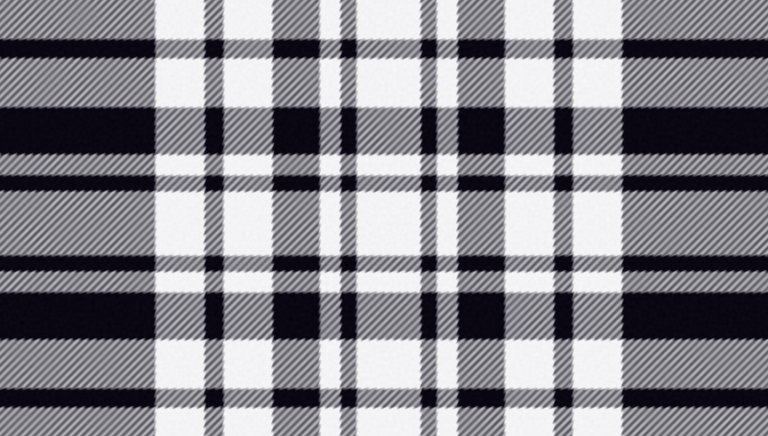
Reproduce this pattern procedurally as a WebGL 1 fragment shader.

```glsl
precision highp float;

uniform vec2 u_resolution;

#define SETT_CENTER vec2(0.8917, 0.4874)
#define SETT_HALF 0.9
#define TWILL_PERIOD 0.0184
#define TWILL_CONTRAST 0.17
#define TWILL_FADE 0.10
#define DARK_SHARE 0.46
#define EDGE_SOFTNESS 0.0042
#define EDGE_TEETH 0.0018
#define MOTTLE 0.022
#define LIGHT_YARN vec3(0.955, 0.955, 0.965)
#define DARK_YARN vec3(0.035, 0.025, 0.07)

const float TAU = 6.2831853;

vec2 hashGradient(vec2 cell) {
  vec2 h = vec2(dot(cell, vec2(127.1, 311.7)), dot(cell, vec2(269.5, 183.3)));
  return fract(sin(h) * 43758.55) * 2.0 - 1.0;
}

float gradientNoise(vec2 p) {
  vec2 i = floor(p);
  vec2 f = fract(p);
  vec2 u = f * f * f * (f * (f * 6.0 - 15.0) + 10.0);
  vec2 e = vec2(1.0, 0.0);
  float a = dot(hashGradient(i), f);
  float b = dot(hashGradient(i + e), f - e);
  float c = dot(hashGradient(i + e.yx), f - e.yx);
  float d = dot(hashGradient(i + e.xx), f - e.xx);
  return mix(mix(a, b, u.x), mix(c, d, u.x), u.y);
}

float band(float d, float inner, float outer, float soft) {
  return smoothstep(inner - soft, inner + soft, d)
       - smoothstep(outer - soft, outer + soft, d);
}

// Dark yarn coverage along one axis, mirrored about the sett center
float darkStripes(float offset, float teeth, float soft) {
  float d = abs(mod(offset + SETT_HALF, 2.0 * SETT_HALF) - SETT_HALF + teeth);
  return band(d, 0.0739, 0.1101, soft)
       + band(d, 0.1583, 0.2661, soft)
       + band(d, 0.3791, 0.4220, soft)
       + smoothstep(0.5356 - soft, 0.5356 + soft, d);
}

void main() {
  vec2 p = gl_FragCoord.xy / u_resolution.y;
  float soft = max(EDGE_SOFTNESS, 0.75 / u_resolution.y);

  // Diagonal twill ribs
  float phase = TAU * (p.x - p.y) / TWILL_PERIOD;
  float rib = sin(phase);

  // Warp and weft stripes with serrated edges
  vec2 offset = p - SETT_CENTER;
  float warp = darkStripes(offset.x, EDGE_TEETH * rib, soft);
  float weft = darkStripes(offset.y, EDGE_TEETH * rib, soft);

  // Ribs show only where the two yarns differ
  float mixed = warp + weft - 2.0 * warp * weft;
  float both = warp * weft;
  float contrast = TWILL_CONTRAST + TWILL_FADE * gradientNoise(p * 14.0);
  float dark = both + mixed * (DARK_SHARE + contrast * rib);
  vec3 color = mix(LIGHT_YARN, DARK_YARN, clamp(dark, 0.0, 1.0));

  // Fine fabric mottle
  color += MOTTLE * gradientNoise(p * 110.0);
  gl_FragColor = vec4(clamp(color, 0.0, 1.0), 1.0);
}
```
